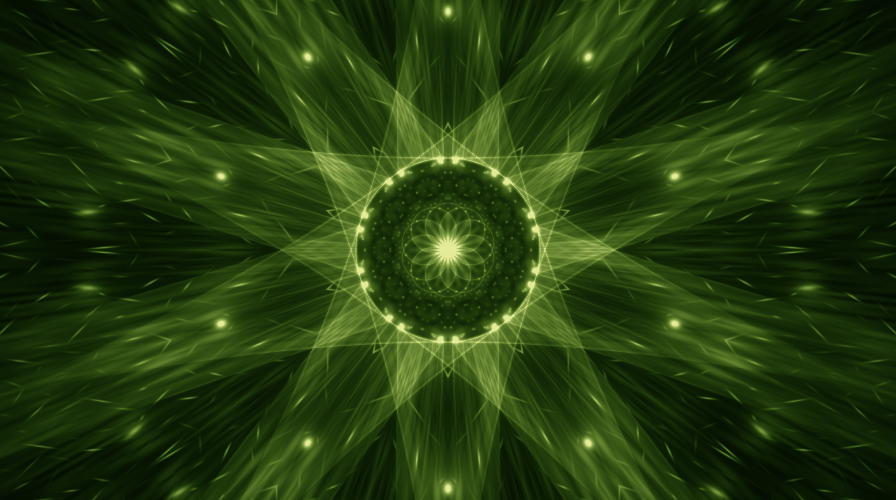
Give the GLSL for this background, as a Shadertoy shader.

```glsl
// A glowing green mandala with tenfold mirror symmetry: a rosette inside a beaded
// ring, surrounded by curved sheets of light and scattered sparks. Light is
// summed as one intensity, then toned from black-green to pale gold.

const float PI = 3.14159265;
const float FOLDS = 10.0;
const float STEP = 2.0 * PI / FOLDS;
const float RING = 0.184;

float hash(vec2 p) {
    return fract(sin(dot(p, vec2(127.1, 311.7))) * 4375.85);
}

float noise(vec2 p) {
    vec2 i = floor(p), f = fract(p);
    f = f * f * (3.0 - 2.0 * f);
    float low = mix(hash(i), hash(i + vec2(1, 0)), f.x);
    float high = mix(hash(i + vec2(0, 1)), hash(i + vec2(1, 1)), f.x);
    return mix(low, high, f.y);
}

vec2 rotate(vec2 p, float angle) {
    float c = cos(angle), s = sin(angle);
    return vec2(c * p.x - s * p.y, s * p.x + c * p.y);
}

vec2 polar(float radius, float angle) {
    return radius * vec2(sin(angle), cos(angle));
}

// Mirrored wedge around the upward axis
vec2 foldWedge(vec2 p) {
    float angle = mod(atan(p.x, p.y) + 0.5 * STEP, STEP) - 0.5 * STEP;
    return polar(length(p), abs(angle));
}

float glow(float distance, float width) {
    return exp(-distance * distance / (width * width));
}

float spark(vec2 p, vec2 size) {
    vec2 q = p / size;
    return exp(-dot(q, q));
}

// Hyperbolic arc with a bright edge and a streaked veil fading to one side
float sheet(vec2 p, float offset, float bend, float start, float pixel) {
    float x = max(p.x, 0.0);
    float d = p.y - sqrt(offset * offset + bend * bend * x * x);
    float along = smoothstep(start, start + 0.06, p.x);
    float streak = 0.2 + 0.9 * noise(vec2(d * 70.0, x * 4.0)) + 0.7 * noise(vec2(d * 190.0, x * 7.0 + offset * 90.0));
    float veil = smoothstep(pixel, -pixel, d) * exp(min(d, 0.0) / (0.035 + 0.14 * x));
    float edge = exp(-abs(d) / max(0.0017, 0.7 * pixel)) * exp(-2.4 * x);
    return along * (0.095 * veil * streak + 0.22 * edge);
}

float lightSheets(vec2 p, float pixel) {
    float light = 0.0;
    for (float i = 0.0; i < FOLDS; i++) {
        for (float side = -1.0; side < 2.0; side += 2.0) {
            vec2 mirror = vec2(side, 1.0);
            light += sheet(rotate(p, i * STEP) * mirror, RING, 0.25, -0.02, pixel);
            light += sheet(rotate(p, (i + 0.5) * STEP) * mirror, 0.1, 0.06, 0.12, pixel);
        }
    }
    return light;
}

// Elongated flecks repeated in every wedge, with two rows of brighter sparks
float outerSparks(vec2 wedge) {
    float light = 0.0;
    for (float i = 0.0; i < 64.0; i++) {
        float radius = mix(0.22, 1.02, sqrt((i + hash(vec2(i, 3.0))) / 64.0));
        float angle = 0.5 * STEP * fract(i * 0.618);
        float tilt = 1.5 * (hash(vec2(i, 29.0)) - 0.5);
        float size = mix(0.005, 0.026, hash(vec2(i, 41.0)));
        vec2 local = rotate(wedge - polar(radius, angle), tilt);
        light += 0.55 * pow(hash(vec2(i, 53.0)), 1.5) * spark(local, vec2(0.002, size));
    }
    vec2 inner = wedge - polar(0.477, 0.0);
    vec2 outer = rotate(wedge - polar(0.725, 0.21), 0.35);
    light += 0.7 * spark(inner, vec2(0.008, 0.011)) + 0.15 * spark(inner, vec2(0.03));
    return light + 0.5 * spark(outer, vec2(0.005, 0.02)) + 0.12 * spark(outer, vec2(0.03));
}

// Overlapping circles form the petals around a radiant core
float rosette(vec2 p, float pixel) {
    float r = length(p), light = 0.0;
    for (float i = 0.0; i < FOLDS; i++) {
        float d = length(p - polar(0.049, i * STEP)) - 0.045;
        light += 0.17 * exp(-abs(d) / max(0.0015, 0.7 * pixel)) + 0.02 * smoothstep(pixel, -pixel, d);
    }
    float rays = 0.5 + 0.5 * cos(atan(p.x, p.y) * 2.0 * FOLDS);
    light += 0.33 * rays * glow(r, 0.047);
    return light + 0.55 * glow(r, 0.025) + 0.16 * glow(r, 0.07);
}

float innerDust(vec2 wedge) {
    float light = 0.0;
    for (float i = 0.0; i < 24.0; i++) {
        float radius = mix(0.08, 0.178, (i + hash(vec2(i, 71.0))) / 24.0);
        vec2 spot = polar(radius, 0.5 * STEP * fract(i * 0.618));
        light += 0.3 * hash(vec2(i, 83.0)) * spark(wedge - spot, vec2(0.0024));
    }
    return light;
}

float beadedRing(vec2 wedge, float r, float pixel) {
    float large = length(wedge - polar(0.179, 0.085));
    float small = length(wedge - polar(0.174, 0.16));
    float line = 0.28 * exp(-abs(r - RING) / max(0.0016, 0.7 * pixel));
    return line + 0.6 * glow(large, 0.0068) + 0.25 * glow(large, 0.015) + 0.3 * glow(small, 0.004);
}

void mainImage(out vec4 fragColor, in vec2 fragCoord) {
    float pixel = 1.0 / iResolution.y;
    vec2 p = (fragCoord - 0.5 * iResolution.xy) * pixel;
    float r = length(p);
    vec2 wedge = foldWedge(p);
    // Fine rays, halo, sheets and sparks beyond the ring
    float ray = wedge.x / max(r, 0.01);
    float rays = noise(vec2(ray * 45.0, r * 8.0)) * noise(vec2(ray * 110.0, r * 14.0));
    float field = 0.04 + 0.2 * rays + 0.13 * exp(-abs(r - 0.2) / 0.06) + lightSheets(p, pixel);
    field *= 0.75 + 0.5 * noise(p * 9.0 + 20.0);
    field = (field + outerSparks(wedge)) * (1.0 - 0.5 * smoothstep(0.5, 1.02, r));
    // Mottled disc and rosette
    float disc = 0.1 + 0.16 * noise(wedge * 75.0) + 0.1 * smoothstep(0.13, RING, r);
    disc += innerDust(wedge) + rosette(p, pixel);
    float light = mix(disc, field, smoothstep(RING - 0.006, RING + 0.002, r));
    float v = clamp(light + beadedRing(wedge, r, pixel), 0.0, 0.92);
    fragColor = vec4(pow(v, 1.4), v, 0.7 * v * v + 0.005, 1.0);
}
```
